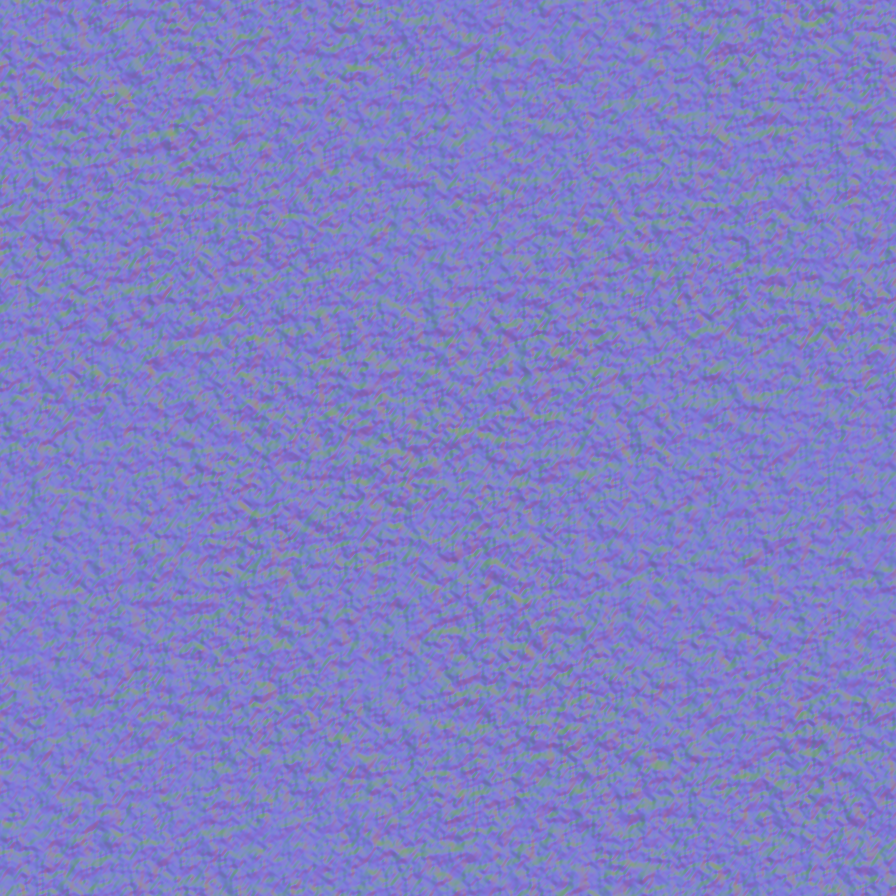
Give the GLSL for this texture map, as a WebGL 2 fragment shader.

```glsl
#version 300 es
precision highp float;
// Tangent-space normal map of a rough, finely grained plaster surface.
// A height field of slightly stretched noise octaves is differentiated; its
// slope tints red and green, and steep spots turn grey. Patches vary the relief.

#define GRAIN_FREQ 72.0      // cells per canvas in the coarsest grain octave
#define GRAIN_OCTAVES 3
#define GRAIN_ANGLE 0.55     // direction of the grain, in radians
#define GRAIN_STRETCH 0.74   // frequency along the grain over that across
#define SLOPE_STEP 0.001     // half-width of the slope filter
#define RELIEF vec2(0.125, 0.15) // slope to red and green
#define PATCH_FREQ 6.0       // cells per canvas of the rough patches
#define PATCH_AMOUNT 0.7     // variation of relief between patches
#define FLAT_COLOR vec3(0.5, 0.5, 0.855)
#define BLUE_TILT 0.65       // blue lost on slopes facing up
#define BLUE_STEEP 0.36      // blue lost on steep slopes

uniform vec2 u_resolution;
out vec4 fragColor;

// Integer hash of a lattice cell, 0 to 1
float hash(ivec2 cell, int seed) {
    uvec2 c = uvec2(cell);
    uint h = c.x * 1664525u + uint(seed) * 747796405u;
    h = (h ^ (h >> 15)) * 2246822519u + c.y * 22695477u;
    h = (h ^ (h >> 13)) * 3266489917u;
    h = (h ^ (h >> 16)) * 668265263u;
    h ^= h >> 15;
    return float(h >> 8) / 16777216.0;
}

float valueNoise(vec2 p, int seed) {
    ivec2 cell = ivec2(floor(p));
    vec2 f = fract(p);
    f = f * f * (3.0 - 2.0 * f);
    float low = mix(hash(cell, seed), hash(cell + ivec2(1, 0), seed), f.x);
    float high = mix(hash(cell + ivec2(0, 1), seed), hash(cell + ivec2(1, 1), seed), f.x);
    return mix(low, high, f.y);
}

vec2 rotate(vec2 p, float angle) {
    float c = cos(angle), s = sin(angle);
    return vec2(c * p.x + s * p.y, c * p.y - s * p.x);
}

// Grain height; each octave is turned to hide the lattice
float grainHeight(vec2 p) {
    float height = 0.0;
    float freq = GRAIN_FREQ;
    for (int i = 0; i < GRAIN_OCTAVES; i++) {
        float turn = 0.4 * float(i - 1);
        vec2 q = rotate(p, GRAIN_ANGLE + turn) * vec2(GRAIN_STRETCH, 1.0);
        float weight = 0.6 + 0.2 * float(i);
        height += weight * valueNoise(q * freq, i) / freq;
        freq *= 1.9;
    }
    return height;
}

// Central differences of the height field
vec2 grainSlope(vec2 p) {
    vec2 e = vec2(SLOPE_STEP, 0.0);
    return vec2(grainHeight(p + e.xy) - grainHeight(p - e.xy),
                grainHeight(p + e.yx) - grainHeight(p - e.yx)) / (2.0 * SLOPE_STEP);
}

// Relief factor of the broad smooth and rough patches, about 1 on average
float patchRoughness(vec2 p) {
    vec2 q = rotate(p, GRAIN_ANGLE) * PATCH_FREQ;
    float n = 0.40 * valueNoise(q, 11)
            + 0.35 * valueNoise(q * 2.7, 12)
            + 0.25 * valueNoise(q * 6.1, 13);
    return 1.0 + PATCH_AMOUNT * (n - 0.5);
}

void main() {
    vec2 p = gl_FragCoord.xy / u_resolution;

    // Normalising keeps steep grains from oversaturating
    vec2 slope = patchRoughness(p) * grainSlope(p);
    slope *= inversesqrt(1.0 + dot(slope, slope));

    // Encode the tilt as colour
    vec2 tilt = RELIEF * slope;
    vec3 color = FLAT_COLOR;
    color.rg += tilt;
    color.b -= BLUE_TILT * tilt.y + BLUE_STEEP * dot(slope, slope);
    fragColor = vec4(clamp(color, 0.0, 1.0), 1.0);
}
```
